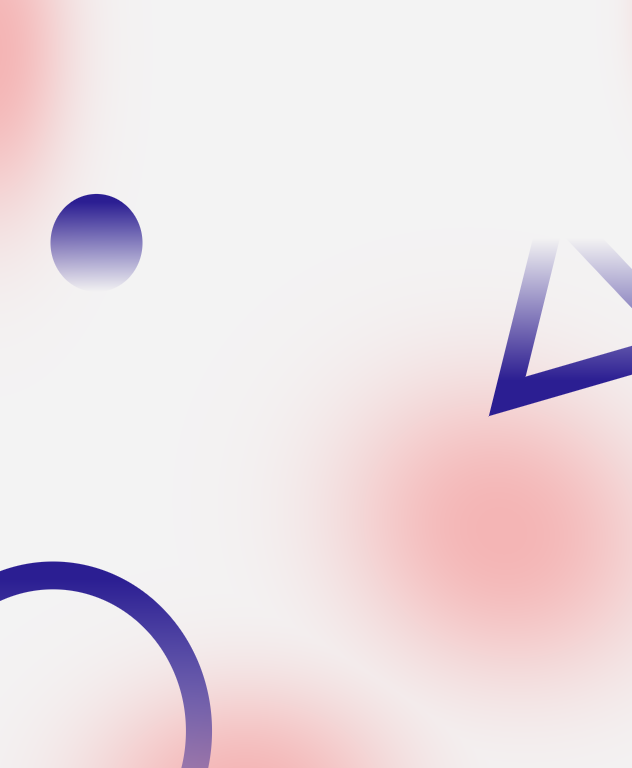
Reproduce this background procedurally as a Shadertoy shader.

```glsl
#define PAPER vec3(0.953, 0.952, 0.953)
#define PINK vec3(0.957, 0.708, 0.708)
#define INDIGO vec3(0.169, 0.118, 0.573)
#define CANVAS_HEIGHT 1.14
#define GLOW_POWER 2.3
#define BAND_WIDTH 0.0413
#define DISC_RADIUS 0.0728
#define RING_RADIUS 0.2516
#define TRIANGLE_INRADIUS 0.1048
#define TRIANGLE_ANGLE 0.789

// Soft elliptical glow that falls to one half at the given radii
float glow(vec2 p, vec2 center, vec2 radii, float angle) {
    float c = cos(angle), s = sin(angle);
    vec2 q = mat2(c, -s, s, c) * (p - center);
    return exp2(-pow(length(q / radii), GLOW_POWER));
}

float circleDistance(vec2 p, float radius) {
    return length(p) - radius;
}

// Equilateral triangle as the intersection of three half planes
float triangleDistance(vec2 p, float inradius) {
    float d = -1e3;
    for (int i = 0; i < 3; i++) {
        float a = TRIANGLE_ANGLE + float(i) * 2.0943951;
        d = max(d, dot(p, vec2(cos(a), sin(a))) - inradius);
    }
    return d;
}

// Band lying just inside an outline
float innerBand(float d) {
    return max(d, -d - BAND_WIDTH);
}

float coverage(float d, float pixel) {
    return clamp(0.5 - d / pixel, 0.0, 1.0);
}

// Vertical opacity ramp from clear to solid
float fade(float y, float clearY, float solidY) {
    return clamp((y - clearY) / (solidY - clearY), 0.0, 1.0);
}

void mainImage(out vec4 fragColor, in vec2 fragCoord) {
    vec2 p = fragCoord / iResolution.xy * vec2(1.0, CANVAS_HEIGHT);
    float pixel = 1.0 / iResolution.x;

    // Pink glows
    float pink = glow(p, vec2(-0.016, 1.066), vec2(0.105, 0.210), 0.0);
    pink = max(pink, glow(p, vec2(0.794, 0.352), vec2(0.215, 0.180), -0.3));
    pink = max(pink, glow(p, vec2(0.388, -0.048), vec2(0.210, 0.145), 0.0));
    pink = max(pink, glow(p, vec2(1.090, 1.125), vec2(0.060, 0.120), 0.0));
    vec3 color = mix(PAPER, PINK, pink);

    // Disc
    float disc = circleDistance(p - vec2(0.1527, 0.7793), DISC_RADIUS);
    color = mix(color, INDIGO, coverage(disc, pixel) * fade(p.y, 0.7065, 0.840));

    // Ring
    float ring = innerBand(circleDistance(p - vec2(0.0839, 0.0549), RING_RADIUS));
    color = mix(color, INDIGO, coverage(ring, pixel) * fade(p.y, -0.230, 0.280));

    // Triangle outline
    float outline = innerBand(triangleDistance(p - vec2(0.9212, 0.6711), TRIANGLE_INRADIUS));
    color = mix(color, INDIGO, coverage(outline, pixel) * fade(p.y, 0.7867, 0.575));

    fragColor = vec4(color, 1.0);
}
```
